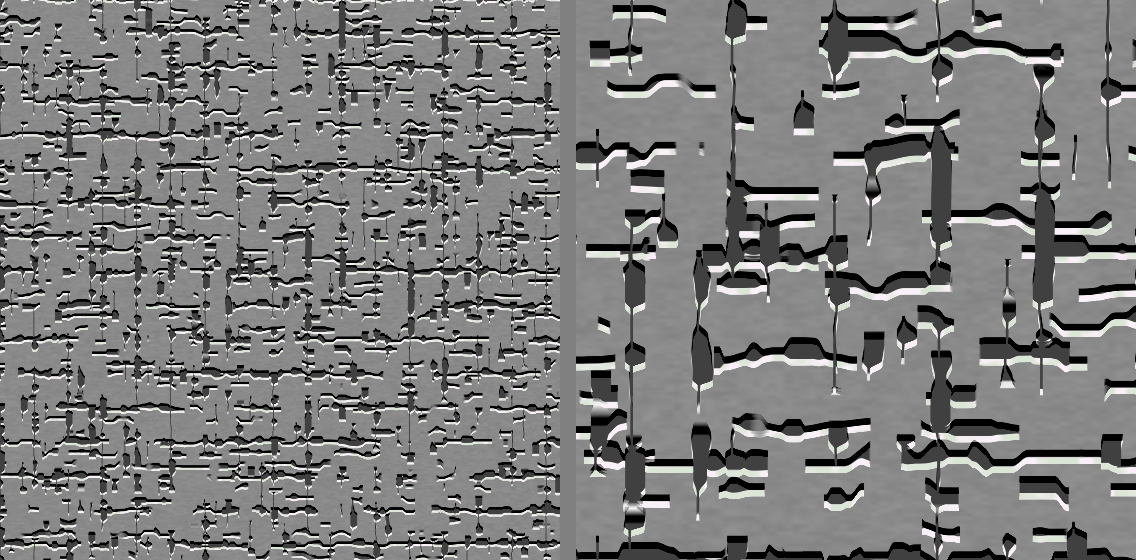
Left, the full canvas; right, a detail of the centre.
A Shadertoy shader for this texture:

```glsl
// Embossed woven grid: broken, lumpy threads run along rows and columns of a
// grey sheet. Threads are distance fields gated by noise; relief comes from
// comparing the groove mask slightly above and below each point.

#define CELLS 16.4                        // grid cells across the canvas
#define RELIEF_DEPTH 0.031                // emboss offset, in cells
#define RELIEF_GAIN 0.75
#define GRAIN 0.035
#define SHEET vec3(0.54)
#define GROOVE vec3(0.25)
#define SHINE_GREEN vec3(0.86, 0.90, 0.84)
#define SHINE_PINK vec3(0.98, 0.94, 0.97)
#define ROW_SHAPE vec3(0.036, 0.070, 0.090)   // half width, lump, wobble
#define DASH_SHAPE vec3(0.032, 0.050, 0.110)
#define COLUMN_SHAPE vec3(0.013, 0.085, 0.020)

float hash(vec2 p) {
    vec3 h = fract(vec3(p.xyx) * 0.1031);
    h += dot(h, h.yzx + 33.33);
    return fract((h.x + h.y) * h.z);
}

float noise(vec2 p) {
    vec2 cell = floor(p), f = fract(p);
    f = f * f * (3.0 - 2.0 * f);
    float low = mix(hash(cell), hash(cell + vec2(1, 0)), f.x);
    float high = mix(hash(cell + vec2(0, 1)), hash(cell + vec2(1, 1)), f.x);
    return mix(low, high, f.y);
}

// Distance to broken threads along x; "lanes" of them per cell in y.
float threads(vec2 q, float lanes, float freq, float gate, vec3 shape, float seed) {
    float lane = floor(q.y * lanes + 0.5);
    float key = lane + seed;
    float lump = shape.y * smoothstep(0.5, 0.8, noise(vec2(q.x * 5.0, key + 200.0)));
    float step_ = smoothstep(0.3, 0.7, noise(vec2(q.x * 2.5, key + 400.0))) - 0.5;
    float centre = lane / lanes + shape.z * step_ + 0.4 * lump;
    float open = noise(vec2(q.x * freq, key)) + 0.08 * cos(6.2832 * q.x) - gate;
    return max(abs(q.y - centre) - shape.x - lump, -open / freq);
}

// Groove coverage from 0 to 1: rows, short dashes, beaded columns.
float groove(vec2 q, float pixel) {
    float d = threads(q, 1.0, 0.8, 0.42, ROW_SHAPE, 1000.0);
    d = min(d, threads(q, 3.0, 2.1, 0.71, DASH_SHAPE, 2000.0));
    d = min(d, threads(q.yx, 1.0, 1.1, 0.43, COLUMN_SHAPE, 3000.0));
    d = min(d, threads(q.yx, 3.0, 1.8, 0.74, COLUMN_SHAPE, 4000.0));
    return clamp(0.5 - d / pixel, 0.0, 1.0);
}

void mainImage(out vec4 fragColor, in vec2 fragCoord) {
    float pixel = CELLS / iResolution.y;
    vec2 q = fragCoord * pixel - vec2(0.0, 0.43);
    vec2 up = vec2(0.0, RELIEF_DEPTH);

    // Sheet with faint horizontal grain, darkened inside grooves
    float grain = noise(q * vec2(5.0, 14.0) + 70.0) + noise(q * vec2(13.0, 27.0)) - 1.0;
    vec3 color = mix(SHEET + GRAIN * grain, GROOVE, groove(q, pixel));

    // Black upper edges and pale lower edges
    float relief = groove(q + up, pixel) - groove(q - up, pixel);
    vec3 shine = mix(SHINE_GREEN, SHINE_PINK, smoothstep(0.3, 0.7, noise(q * 9.0 + 30.0)));
    color = min(color + RELIEF_GAIN * relief, max(shine, color));

    fragColor = vec4(clamp(color, 0.0, 1.0), 1.0);
}
```
